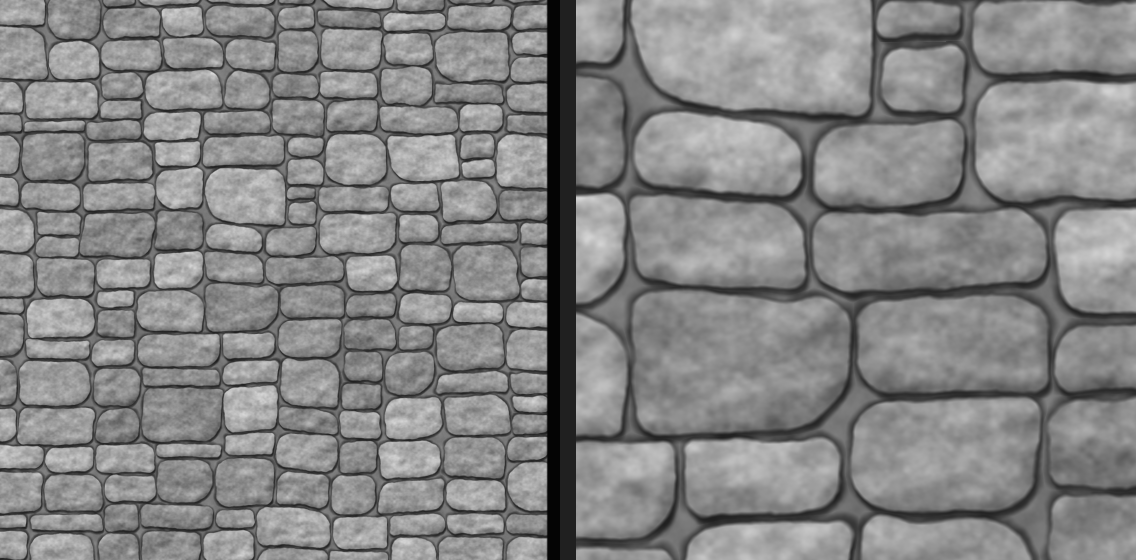
Left, the full canvas; right, a detail of the centre.
Give the GLSL for this texture, as a WebGL 2 fragment shader.

```glsl
#version 300 es
precision highp float;
// Dry grey rubble wall with a black strip along the right border.
// Interlocking random rectangles become rounded, ragged stones, which are
// lit from above and set in dark, shadowed mortar.

uniform vec2 u_resolution;
out vec4 fragColor;

const vec2  GRID = vec2(9.4, 15.5);          // mean stones across and up
const vec2  SPREAD = vec2(0.56, 0.70);       // variation of width and height
const float GAP = 0.0030;                    // half width of a joint
const float RAGGED = 0.0075;                 // roughness of stone outlines
const float TILT = 0.07;                     // slant of stone beds
const float EDGE = 0.0016;                   // softness of outlines
const vec2  TO_LIGHT = vec2(-0.0015, 0.0045);
const vec2  STONE_TONE = vec2(0.535, 0.69);  // darkest and lightest stone
const vec2  MORTAR_TONE = vec2(0.25, 0.47);  // at the stone, in the open
const float STRIP_START = 0.977;
const float STRIP_TONE = 0.015;

float hash(vec2 p) {
    return fract(sin(dot(p, vec2(127.1, 311.7))) * 43758.5453);
}

float noise(vec2 p) {
    vec2 i = floor(p), f = fract(p);
    f = f * f * (3.0 - 2.0 * f);
    return mix(mix(hash(i), hash(i + vec2(1, 0)), f.x),
               mix(hash(i + vec2(0, 1)), hash(i + vec2(1, 1)), f.x), f.y);
}

float fbm(vec2 p) {
    float sum = 0.0, amp = 0.5;
    for (int i = 0; i < 4; i++) {
        sum += amp * noise(p);
        p = mat2(1.6, 1.2, -1.2, 1.6) * p + 5.3;
        amp *= 0.5;
    }
    return sum / 0.9375;
}

// Each grid cell holds one dividing line, upright or level in turn.
vec2 divider(vec2 cell) {
    return cell + 0.5 + SPREAD * (hash(cell + 0.5) - 0.5);
}

// Rectangle around a grid corner, bounded by the lines of its four cells.
void stoneBounds(vec2 v, out vec2 lo, out vec2 hi) {
    vec2 sw = v - 1.0, ne = v, se = v - vec2(0, 1), nw = v - vec2(1, 0);
    bool even = mod(v.x + v.y, 2.0) < 0.5;
    lo = vec2(divider(even ? sw : nw).x, divider(even ? se : sw).y) / GRID;
    hi = vec2(divider(even ? ne : se).x, divider(even ? nw : ne).y) / GRID;
}

// Box with a different corner radius in each quadrant.
float stoneShape(vec2 p, vec2 halfSize, vec2 id) {
    p.y += TILT * (hash(id + 2.7) - 0.5) * p.x;
    p.x += 3.0 * TILT * (hash(id + 6.1) - 0.5) * p.y;
    float corner = hash(id + 0.21 * sign(p) + 9.4);
    float radius = min(halfSize.x, halfSize.y) * mix(0.2, 0.95, corner);
    vec2 q = abs(p) - halfSize + radius;
    return length(max(q, 0.0)) + min(max(q.x, q.y), 0.0) - radius;
}

// Signed distance to the nearest stone, and that stone's id.
vec3 nearestStone(vec2 p) {
    p += 0.010 * (vec2(noise(p * 8.0), noise(p * 8.0 + 31.0)) - 0.5);
    vec2 cell = floor(p * GRID), nearestId = cell;
    float first = 1.0, second = 1.0;
    for (int k = 0; k < 4; k++) {
        vec2 id = cell + vec2(k & 1, k >> 1), lo, hi;
        stoneBounds(id, lo, hi);
        // Tall blocks break into two stacked stones.
        if (hi.y - lo.y > 0.95 * (hi.x - lo.x)) {
            float split = mix(lo.y, hi.y, mix(0.32, 0.68, hash(id + 4.3)));
            if (p.y < split) hi.y = split;
            else { lo.y = split; id += 0.37; }
        }
        float d = stoneShape(p - 0.5 * (lo + hi), 0.5 * (hi - lo) - GAP, id);
        d += RAGGED * (fbm(p * 38.0 + id * 13.7) - 0.5);
        if (d < first) { second = first; first = d; nearestId = id; }
        else second = min(second, d);
    }
    // Keep a thin joint where two stones touch.
    return vec3(max(first, 0.5 * (first - second) + 0.0012), nearestId);
}

float stoneTone(vec2 p, vec2 id, float depth, float slope) {
    vec2 q = p * vec2(32.0, 42.0) + id * 7.3;
    float tone = mix(STONE_TONE.x, STONE_TONE.y, hash(id + 3.1));
    float relief = fbm(q) - fbm(q + vec2(-0.12, 0.26));
    tone += 0.42 * relief + 0.20 * (fbm(q * 1.9 + 17.0) - 0.5);
    tone += 0.07 * (noise(p * 230.0) - 0.5);
    float rim = 1.0 - smoothstep(0.0, 0.013, depth);
    return tone + rim * (0.08 * slope - 0.05);
}

float mortarTone(vec2 p, float d, float towardLight) {
    float open = smoothstep(0.0, 0.0065, d + 0.004 * (noise(p * 90.0) - 0.5));
    float tone = mix(MORTAR_TONE.x, MORTAR_TONE.y, open);
    tone += 0.16 * (fbm(p * 70.0) - 0.5);
    float shadow = 1.0 - smoothstep(-0.002, 0.002, towardLight);
    return tone * (1.0 - 0.40 * shadow);
}

void main() {
    vec2 p = gl_FragCoord.xy / u_resolution;
    vec3 stone = nearestStone(p);
    float d = stone.x;
    float towardLight = nearestStone(p + TO_LIGHT).x;
    float slope = clamp((towardLight - d) / length(TO_LIGHT), -1.0, 1.0);

    float face = stoneTone(p, stone.yz, -d, slope);
    float joint = mortarTone(p, d, towardLight);
    float tone = mix(face, joint, smoothstep(-EDGE, EDGE, d));

    // Black border strip
    float strip = smoothstep(-0.002, 0.002, p.x - STRIP_START);
    fragColor = vec4(vec3(mix(tone, STRIP_TONE, strip)), 1.0);
}
```
